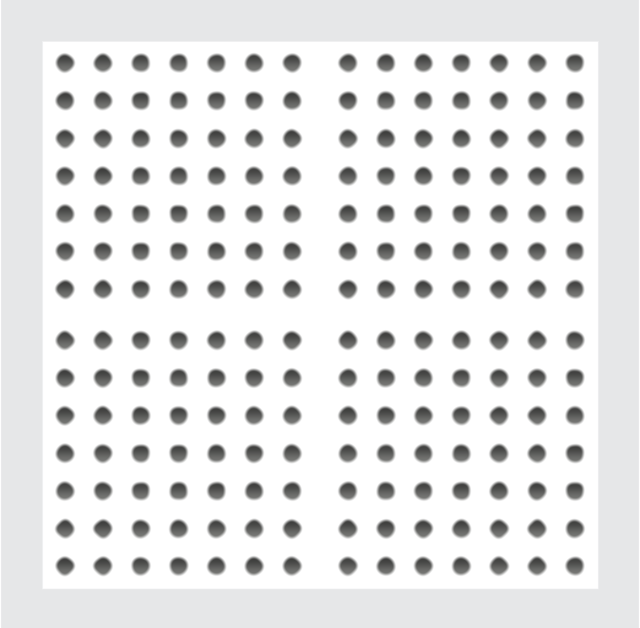
This pattern is drawn by a Shadertoy shader. Its source:

```glsl
float hash(vec2 p) {
    return fract(sin(dot(p, vec2(127.1, 311.7))) * 43758.5453);
}

float boxDistance(vec2 p, vec2 halfSize) {
    vec2 d = abs(p) - halfSize;
    return length(max(d, 0.0)) + min(max(d.x, d.y), 0.0);
}

// Slightly uneven disc: some holes are squarer, some pointed
float holeDistance(vec2 p, vec2 id) {
    float angle = atan(p.y, p.x + 1e-6);
    float squareness = hash(vec2(id.x, 3.0)) + hash(vec2(7.0, id.y)) - 1.0;
    float wobble = -0.0006 * squareness * cos(4.0 * angle)
                 + 0.0003 * sin(3.0 * angle + 6.28 * hash(id));
    return length(p) - 0.0136 - wobble;
}

void mainImage(out vec4 fragColor, in vec2 fragCoord) {
    float pixel = 1.0 / iResolution.y;
    vec2 p = (fragCoord - 0.5 * iResolution.xy) * pixel;

    // Grey frame with a hairline of white at its sides
    vec3 color = vec3(0.902, 0.904, 0.910);
    float sideGap = 0.5 * iResolution.x * pixel - abs(p.x);
    color = mix(vec3(1.0), color, smoothstep(0.0005, 0.0005 + 1.5 * pixel, sideGap));

    // White panel
    float panel = boxDistance(p - vec2(0.0007, -0.002), vec2(0.4423, 0.4357));
    color = mix(color, vec3(1.0), 1.0 - smoothstep(-pixel, pixel, panel));

    // Four blocks of seven by seven holes
    vec2 grid = p + vec2(0.0, 0.0012);
    vec2 quadrant = sign(grid);
    vec2 pitch = vec2(0.0602, 0.05995);
    vec2 local = grid - quadrant * vec2(0.2251, 0.2207);
    vec2 cell = clamp(round(local / pitch), -3.0, 3.0);
    vec2 q = local - cell * pitch;
    vec2 id = cell + 8.0 * quadrant;

    // Small drift of each row and column
    q -= 0.0007 * (vec2(hash(vec2(id.x, 1.0)), hash(vec2(2.0, id.y))) - 0.5);

    // Dark upper lip fading to a lighter lower wall
    float hole = holeDistance(q, id);
    float shade = mix(0.45, 0.25, smoothstep(-0.012, 0.012, q.y));
    shade += 0.02 * (hash(id + 5.0) - 0.5);
    vec3 holeColor = shade * vec3(1.0, 1.005, 0.985);

    float softness = max(0.0036, pixel);
    color = mix(color, holeColor, 1.0 - smoothstep(-softness, softness, hole));

    fragColor = vec4(color, 1.0);
}
```
